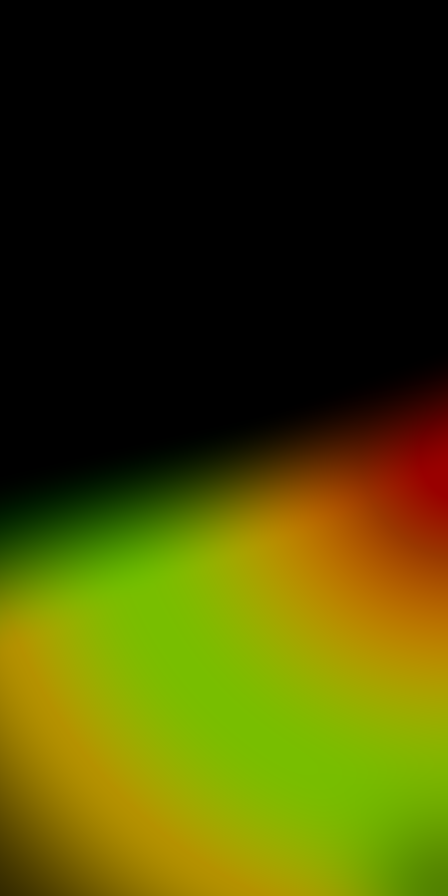
Give the GLSL for this background, as a WebGL 1 fragment shader.

```glsl
precision highp float;
// Soft red, lime and amber glow with a slanted upper edge, fading into black.

uniform vec2 u_resolution;

const float PI = 3.14159265;
const vec2 CANVAS = vec2(1.0, 2.0);         // working units: width 1, height 2

// Slanted edge between the glow and the dark
const float EDGE_HEIGHT = 0.906;
const float EDGE_SLOPE = 0.27;
const vec2 RED_START = vec2(0.04, -0.052);  // fade depths at left and right
const vec2 RED_END = vec2(0.378, 0.229);
const vec2 GREEN_START = vec2(-0.04, 0.0);
const vec2 GREEN_END = vec2(0.313, 0.286);

// Colour bands circling the red centre
const vec2 RED_CENTRE = vec2(1.04, 0.984);
const float LIME_RADIUS = 0.781;
const float AMBER_RADIUS = 1.081;
const float RED_RADIUS = 0.234;
const float RED_LEVEL = 0.6;
const float RED_SWING = 0.13;
const float RED_PERIOD = 0.729;
const float GREEN_LEVEL = 0.745;
const float GREEN_RADIUS = 0.104;

// Darkening toward the lower corners
const vec2 LEFT_SHADE = vec2(1.068, 1.484);
const float LEFT_DARKNESS = 0.75;
const vec2 RIGHT_CORNER = vec2(1.0, 0.0);
const float RIGHT_SPREAD = 0.182;
const float RIGHT_DARKNESS = 0.32;
const float RIGHT_BEND = 0.195;             // keeps the lime band in the corner

// Red and green strengths at a given band radius
vec2 bandColour(float radius) {
  float r = min(radius, AMBER_RADIUS);
  float redPhase = 2.0 * PI * (max(r, RED_RADIUS) - LIME_RADIUS) / RED_PERIOD;
  float greenPhase = 0.5 * PI * max(r - GREEN_RADIUS, 0.0) / (LIME_RADIUS - GREEN_RADIUS);
  return vec2(RED_LEVEL - RED_SWING * cos(redPhase), GREEN_LEVEL * sin(greenPhase));
}

// Each channel emerges at its own depth below the slanted edge
vec2 edgeFade(vec2 p) {
  float depth = EDGE_HEIGHT + EDGE_SLOPE * p.x - p.y;
  float red = smoothstep(mix(RED_START.x, RED_START.y, p.x),
                         mix(RED_END.x, RED_END.y, p.x), depth);
  float green = smoothstep(mix(GREEN_START.x, GREEN_START.y, p.x),
                           mix(GREEN_END.x, GREEN_END.y, p.x), depth);
  return vec2(red, green);
}

void main() {
  vec2 p = gl_FragCoord.xy / u_resolution * CANVAS;
  float radius = distance(p, RED_CENTRE);

  // Corner shading
  vec2 toCorner = (p - RIGHT_CORNER) / RIGHT_SPREAD;
  float corner = exp(-dot(toCorner, toCorner));
  float shade = 1.0 - LEFT_DARKNESS * smoothstep(LEFT_SHADE.x, LEFT_SHADE.y, radius);
  shade *= 1.0 - RIGHT_DARKNESS * corner;

  // Bands, edge and shading combined
  vec2 glow = bandColour(radius - RIGHT_BEND * corner) * edgeFade(p) * shade;
  gl_FragColor = vec4(glow, 0.0, 1.0);
}
```
